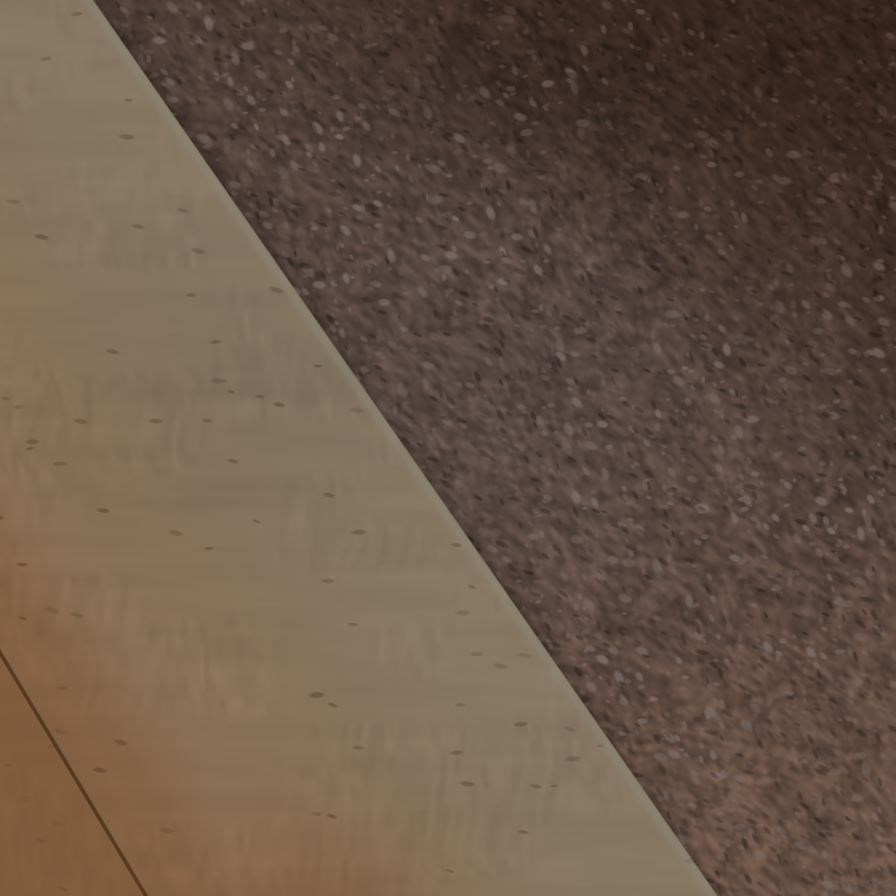
Give the GLSL for this texture, as a Shadertoy shader.

```glsl
// A pale wooden board crosses a dark, flecked carpet on a diagonal.
// Straight edges come from signed line distances, soft light from gradients,
// and grain, pile and flecks from value noise and jittered cells.

float hash(vec2 p) {
    return fract(sin(dot(p, vec2(127.1, 311.7))) * 43758.5453);
}

float noise(vec2 p) {
    vec2 cell = floor(p), f = fract(p);
    f = f * f * (3.0 - 2.0 * f);
    float low = mix(hash(cell), hash(cell + vec2(1, 0)), f.x);
    float high = mix(hash(cell + vec2(0, 1)), hash(cell + vec2(1, 1)), f.x);
    return mix(low, high, f.y);
}

float fbm(vec2 p) {
    float sum = 0.0, weight = 0.5;
    for (int i = 0; i < 3; i++) {
        sum += weight * noise(p);
        p = p * 2.03 + 17.3;
        weight *= 0.5;
    }
    return sum / 0.875;
}

vec2 rotate(vec2 p, float angle) {
    float c = cos(angle), s = sin(angle);
    return vec2(c * p.x + s * p.y, c * p.y - s * p.x);
}

// Signed distance to the line x = base - slope * y, positive on its right.
float lineDistance(vec2 p, float base, float slope) {
    return (p.x - base + slope * p.y) / sqrt(1.0 + slope * slope);
}

float glow(vec2 p, vec2 centre, vec2 radius) {
    vec2 d = (p - centre) / radius;
    return exp(-dot(d, d));
}

// Soft elliptical flecks, one at most per cell, tilted about a common angle.
float flecks(vec2 p, float density, float angle, float spread, vec2 radius) {
    vec2 home = floor(p);
    float cover = 0.0;
    for (int y = -1; y <= 1; y++) {
        for (int x = -1; x <= 1; x++) {
            vec2 cell = home + vec2(x, y);
            vec2 jitter = vec2(hash(cell + 3.1), hash(cell + 8.7));
            float tilt = angle + spread * (hash(cell + 5.3) - 0.5);
            float size = mix(0.6, 1.2, hash(cell + 11.9));
            vec2 d = rotate(p - cell - jitter, tilt) / (radius * size);
            float present = step(hash(cell + 21.4), density);
            float strength = mix(0.45, 1.0, hash(cell + 31.6));
            cover = max(cover, present * strength * (1.0 - smoothstep(0.45, 1.15, length(d))));
        }
    }
    return cover;
}

vec3 carpet(vec2 p) {
    // Broad light: brown at the base, grey beside the board, dark at upper right.
    vec3 color = mix(vec3(0.405, 0.315, 0.265), vec3(0.315, 0.250, 0.220), smoothstep(0.0, 0.65, p.y));
    color = mix(color, vec3(0.355, 0.300, 0.280), 0.65 * glow(p, vec2(0.56, 0.58), vec2(0.26, 0.28)));
    float shade = smoothstep(1.15, 1.8, p.x * 0.72 + p.y * 1.15);
    color = mix(color, vec3(0.225, 0.155, 0.118), shade);
    color *= 1.0 - 0.15 * glow(p, vec2(0.62, 0.90), vec2(0.25, 0.09));

    // Short diagonal fibres over smaller, blunter pile.
    vec2 warp = 0.012 * vec2(noise(p * 24.0), noise(p * 24.0 + 40.0));
    vec2 fibre = rotate(p + warp, -0.72);
    float pile = noise(fibre * vec2(75, 145)) + 0.6 * noise(fibre * vec2(150, 210) + 9.0) - 0.8;
    float clump = fbm(p * 14.0) - 0.5;
    color *= 1.0 + 0.34 * pile + 0.16 * clump;

    float pale = flecks(p * 48.0, 0.30, -0.6, 1.5, vec2(0.40, 0.23));
    pale = max(pale, 0.7 * flecks(p * 82.0 + 13.0, 0.25, -0.6, 2.0, vec2(0.42, 0.25)));
    float patchy = smoothstep(0.25, 0.7, fbm(p * 9.0 + 4.0));
    vec3 fleckColor = mix(vec3(0.50, 0.44, 0.425), vec3(0.40, 0.32, 0.28), shade);
    color = mix(color, fleckColor, pale * mix(0.35, 0.80, patchy));
    float dark = flecks(p * 64.0 + 31.0, 0.35, -0.75, 1.2, vec2(0.48, 0.19));
    return color * (1.0 - 0.28 * dark);
}

vec3 wood(vec2 p, float edge, float pixel) {
    // Cool light near the carpet fades to a warm lower-left corner.
    vec3 color = mix(vec3(0.535, 0.435, 0.335), vec3(0.525, 0.465, 0.385), smoothstep(-0.40, -0.04, edge));
    float bend = lineDistance(p, 0.26, 0.67);
    float warm = 1.0 - smoothstep(-0.05, 0.07, bend);
    warm = max(warm, 0.75 * glow(p, vec2(0.32, -0.02), vec2(0.16, 0.10)));
    color = mix(color, vec3(0.505, 0.365, 0.250), warm * 0.88);
    color *= 1.0 - 0.05 * glow(p, vec2(0.25, 0.57), vec2(0.22, 0.15));
    color *= 1.0 + 0.035 * exp(-pow((bend + 0.04) / 0.012, 2.0));

    // Long faint streaks, fine upright ripples and small brown pores.
    float streak = fbm(p * vec2(7, 48)) - 0.5;
    float ripple = noise(p * vec2(125, 38) + 2.0 * noise(p * 20.0)) - 0.5;
    float ripplePatch = smoothstep(0.35, 0.7, noise(p * vec2(11, 18) + 6.0));
    color *= 1.0 + 0.07 * streak + 0.075 * ripple * ripplePatch;
    float pores = flecks(p * vec2(30, 42), 0.14, -0.15, 0.7, vec2(0.26, 0.13));
    color = mix(color, color * vec3(0.74, 0.70, 0.66), pores * 0.75);

    // The narrow joint separates the board from its orange neighbour.
    float joint = lineDistance(p, 0.163, 0.60);
    color = mix(color, vec3(0.50, 0.355, 0.225), 0.55 * (1.0 - smoothstep(-pixel, pixel, joint)));
    float groove = 1.0 - smoothstep(0.0008, 0.0022 + pixel, abs(joint));
    color = mix(color, vec3(0.27, 0.17, 0.09), 0.75 * groove);
    float rim = exp(-pow((edge + 0.005) / 0.006, 2.0));
    return mix(color, vec3(0.54, 0.53, 0.46), 0.55 * rim);
}

void mainImage(out vec4 fragColor, in vec2 fragCoord) {
    vec2 p = fragCoord / iResolution.xy;
    float pixel = 1.0 / iResolution.y;
    float edge = lineDistance(p, 0.801, 0.697);
    float contact = 1.0 - 0.22 * exp(-max(edge, 0.0) / 0.008);
    float side = smoothstep(-pixel, pixel, edge);
    vec3 color = mix(wood(p, edge, pixel), carpet(p) * contact, side);
    fragColor = vec4(color, 1.0);
}
```
